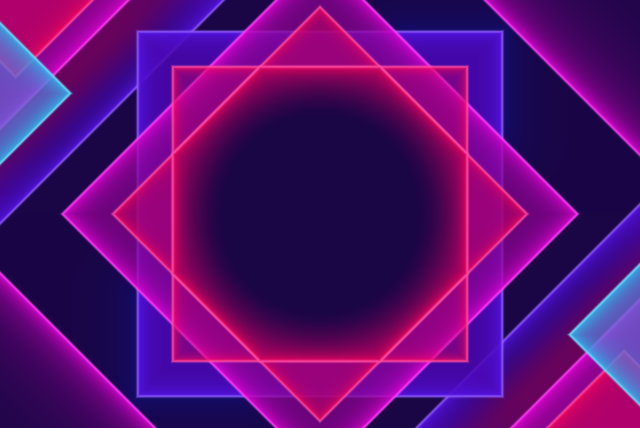
Reproduce this background procedurally as a WebGL 2 fragment shader.

```glsl
#version 300 es
precision highp float;

uniform vec2 u_resolution;
out vec4 fragColor;

// Sizes, in units of the canvas height
const float OUTER_SQUARE = 0.426;
const float INNER_SQUARE = 0.344;
const float OUTER_DIAMOND = 0.602;
const float INNER_DIAMOND = 0.484;
const float CORNER_WEDGE = 0.885;
const float BLUE_BAND = 0.725;
const float MAGENTA_BAND = 0.947;
const vec2 RED_TIP = vec2(1.031, -0.391);
const vec2 CYAN_TIP = vec2(0.865, -0.301);
const float LINE_WIDTH = 0.0032;
const float DIAGONAL = 0.70711;

// Colours
const vec3 NAVY = vec3(0.10, 0.02, 0.27);
const vec3 INDIGO = vec3(0.20, 0.02, 0.50);
const vec3 VIOLET = vec3(0.29, 0.02, 0.68);
const vec3 BLUE = vec3(0.33, 0.08, 0.92);
const vec3 LAVENDER = vec3(0.58, 0.38, 1.00);
const vec3 PLUM = vec3(0.42, 0.01, 0.36);
const vec3 PURPLE = vec3(0.52, 0.01, 0.55);
const vec3 MAGENTA = vec3(0.92, 0.01, 0.86);
const vec3 ORCHID = vec3(1.00, 0.28, 0.98);
const vec3 CRIMSON = vec3(0.72, 0.00, 0.40);
const vec3 RED = vec3(0.98, 0.02, 0.36);
const vec3 PINK = vec3(1.00, 0.32, 0.66);
const vec3 GLASS = vec3(0.40, 0.38, 0.82);
const vec3 CYAN = vec3(0.16, 0.74, 0.92);
const vec3 ICE = vec3(0.45, 0.90, 1.00);

float squareDistance(vec2 p, float halfSize) {
    return max(abs(p.x), abs(p.y)) - halfSize;
}

float diamondDistance(vec2 p, float halfSize) {
    return (abs(p.x) + abs(p.y) - halfSize) * DIAGONAL;
}

float coverage(float d) {
    float pixel = 0.7 / u_resolution.y;
    return 1.0 - smoothstep(-pixel, pixel, d);
}

// Translucent pane with an inner rim glow and a thin bright outline
vec3 pane(vec3 base, float d, vec3 fill, float opacity, vec3 rim, float reach, vec3 line) {
    float inside = coverage(d);
    vec3 color = mix(base, fill, opacity * inside);
    color = mix(color, rim, 0.85 * inside * exp(min(d, 0.0) / reach));
    float stroke = d / LINE_WIDTH;
    return mix(color, line, 0.75 * exp(-stroke * stroke));
}

// Layered strips and tips, repeated by half-turn symmetry
vec3 cornerPanes(vec3 color, vec2 p) {
    float across = p.y - p.x;
    float along = (p.x + p.y) * (across < 0.0 ? -1.0 : 1.0);
    across = abs(across);

    float wedge = (CORNER_WEDGE - abs(along)) * DIAGONAL;
    vec3 wedgeFill = mix(NAVY, PURPLE, exp(min(wedge, 0.0) / 0.10));
    color = pane(color, wedge, wedgeFill, 0.9, MAGENTA, 0.018, ORCHID);

    float band = (BLUE_BAND - across) * DIAGONAL;
    float ends = smoothstep(0.15, 0.75, abs(along + 0.25));
    vec3 bandFill = mix(mix(INDIGO, VIOLET, ends), PLUM, smoothstep(0.02, 0.13, -band) * (1.0 - 0.6 * ends));
    color = pane(color, band, bandFill, 0.95, BLUE, 0.022, LAVENDER);

    float strip = (MAGENTA_BAND - across) * DIAGONAL;
    color = pane(color, strip, PURPLE, 0.85, MAGENTA, 0.025, ORCHID);

    float redTip = max(RED_TIP.x - across, RED_TIP.y - along) * DIAGONAL;
    color = pane(color, redTip, CRIMSON, 0.85, RED, 0.018, PINK);

    float cyanTip = max(CYAN_TIP.x - across, along - CYAN_TIP.y) * DIAGONAL;
    return pane(color, cyanTip, GLASS, 0.72, CYAN, 0.028, ICE);
}

void main() {
    vec2 p = (gl_FragCoord.xy - 0.5 * u_resolution) / u_resolution.y;

    float outerSquare = squareDistance(p, OUTER_SQUARE);
    float innerSquare = squareDistance(p, INNER_SQUARE);
    float outerDiamond = diamondDistance(p, OUTER_DIAMOND);
    float innerDiamond = diamondDistance(p, INNER_DIAMOND);

    // Backdrop with a blue haze beside two opposite sides
    float haze = exp(-max(outerSquare, 0.0) / 0.05) * smoothstep(0.0, 0.10, p.x * p.y);
    vec3 color = mix(NAVY, vec3(0.05, 0.06, 0.50), 0.6 * haze);
    color = cornerPanes(color, p);

    // Interlocked frames
    color = pane(color, outerSquare, VIOLET, 0.85, BLUE, 0.025, LAVENDER);
    color = pane(color, outerDiamond, PURPLE, 0.72, MAGENTA, 0.024, ORCHID);
    color = pane(color, innerSquare, CRIMSON, 0.38, RED, 0.012, PINK);
    color = pane(color, innerDiamond, CRIMSON, 0.55, RED, 0.012, PINK);

    // Dark octagonal opening, lit from its edge
    float opening = max(innerSquare, innerDiamond);
    vec3 depth = mix(NAVY, CRIMSON, 0.85 * smoothstep(0.22, 0.385, length(p)));
    color = pane(color, opening, depth, 1.0, RED, 0.013, PINK);

    fragColor = vec4(color, 1.0);
}
```
